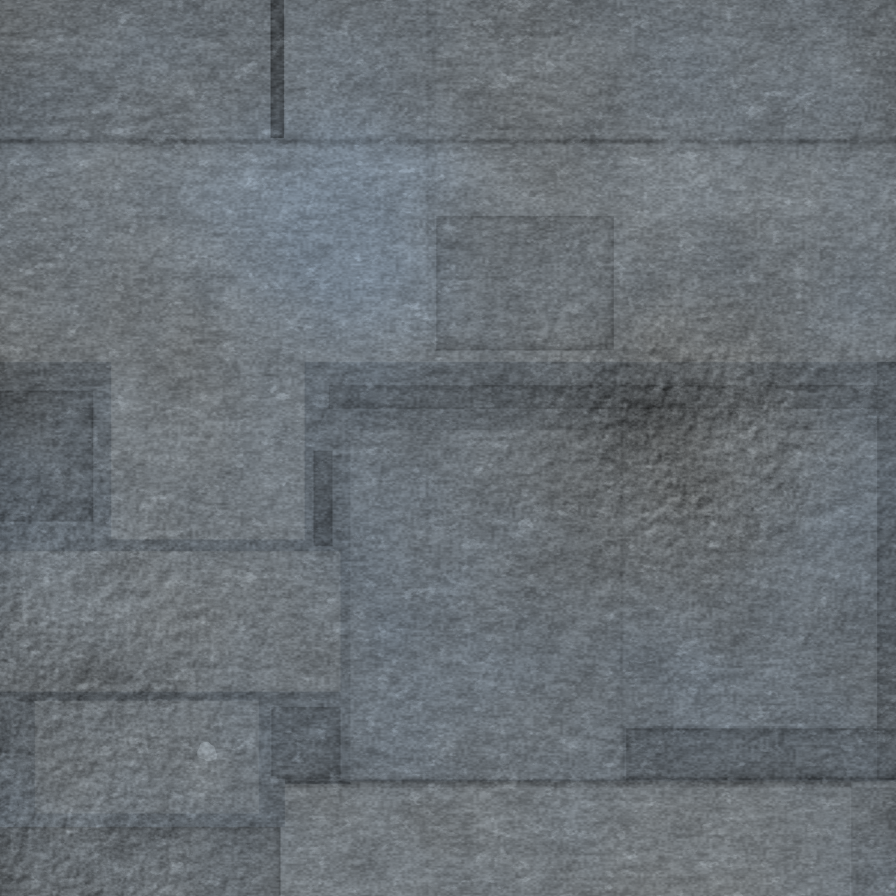
This background is drawn by a WebGL 2 fragment shader. Its source:

```glsl
#version 300 es
precision highp float;
uniform vec2 u_resolution;
out vec4 fragColor;

float hash(vec2 p) {
  vec3 q = fract(vec3(p.xyx) * 0.1031);
  q += dot(q, q.yzx + 33.33);
  return fract((q.x + q.y) * q.z);
}

float noise(vec2 p) {
  vec2 i = floor(p), f = fract(p);
  f = f * f * (3.0 - 2.0 * f);
  return mix(mix(hash(i), hash(i + vec2(1, 0)), f.x),
             mix(hash(i + vec2(0, 1)), hash(i + vec2(1, 1)), f.x), f.y);
}

float fbm(vec2 p) {
  float sum = 0.0, amp = 0.5;
  for (int i = 0; i < 5; i++) {
    sum += amp * noise(p);
    p = mat2(1.6, 1.2, -1.2, 1.6) * p + 7.3;
    amp *= 0.55;
  }
  return sum / 1.06;
}

// Signed distance to a rectangle given as left, top, right, bottom
float box(vec2 p, float l, float t, float r, float b) {
  vec2 d = max(vec2(l, t) - p, p - vec2(r, b));
  return max(d.x, d.y);
}

float fill(float d) {
  float soft = max(0.001, 0.6 / u_resolution.y);
  return smoothstep(soft, -soft, d);
}

// Recess that is darkest along its rim
float inset(float d, float depth, float rim) {
  return fill(d) * (depth + rim * (0.6 * exp(min(d, 0.0) / 0.003) + 0.6 * exp(min(d, 0.0) / 0.014)));
}

float seam(float d, float width) {
  return exp(-d * d / (width * width));
}

float blob(vec2 p, vec2 center, vec2 size) {
  vec2 q = (p - center) / size;
  return exp(-dot(q, q));
}

void main() {
  // Top-down coordinates over the canvas
  vec2 p = gl_FragCoord.xy / u_resolution;
  p.y = 1.0 - p.y;
  float cloud = fbm(p * 5.0 + 3.0) - 0.5;
  float mottle = fbm(p * 22.0 + 11.0) - 0.5;
  vec2 w = p + 0.05 * vec2(cloud, mottle);

  // Upper wall
  float v = 0.472 - 0.025 * fill(p.y - 0.157) - 0.02 * fill(p.y - 0.042);
  v -= 0.10 * seam(p.y - 0.158, 0.003) + 0.02 * seam(p.y - 0.163, 0.008);
  v -= inset(box(p, 0.302, -0.1, 0.317, 0.154), 0.12, 0.05);
  v -= inset(box(p, 0.487, 0.241, 0.685, 0.391), 0.02, 0.07);
  v -= 0.018 * fill(box(p, 0.477, -0.1, 0.487, 0.404));

  // Sunken ground joined from bands, with raised plates cut out
  float ground = max(fill(box(p, 0.340, 0.404, 1.1, 0.615)), fill(box(p, 0.380, 0.60, 1.1, 0.872)));
  ground = max(ground, fill(box(p, -0.1, 0.404, 0.124, 0.615)));
  ground = max(ground, fill(box(p, -0.1, 0.602, 0.345, 0.615)));
  ground = max(ground, fill(box(p, -0.1, 0.772, 0.391, 0.875)));
  ground = max(ground, fill(box(p, -0.1, 0.87, 0.318, 0.923)));
  float plate = max(fill(box(p, 0.391, 0.480, 0.695, 0.870)),
                    fill(box(p, 0.690, 0.480, 0.979, 0.810)));
  float label = fill(box(p, 0.039, 0.782, 0.289, 0.908));
  ground *= 1.0 - 0.6 * plate - 0.75 * label;
  v -= 0.068 * ground;

  // Recesses in the frame
  v -= inset(box(p, 0.367, 0.430, 0.979, 0.456), 0.008, 0.055);
  v -= inset(box(p, 0.350, 0.503, 0.371, 0.609), 0.025, 0.06);
  v -= inset(box(p, 0.699, 0.813, 1.1, 0.870), 0.005, 0.07);
  v -= inset(box(p, 0.979, 0.404, 1.1, 0.870), 0.0, 0.05);
  v -= inset(box(p, -0.1, 0.436, 0.104, 0.582), 0.01, 0.07);
  v -= inset(box(p, 0.303, 0.789, 0.380, 0.869), 0.005, 0.07);
  v -= inset(box(p, -0.1, 0.923, 0.313, 1.1), 0.055, 0.07);

  // Lower plates and their joints
  v -= 0.016 * fill(box(p, -0.1, 0.615, 0.380, 0.772));
  v -= 0.05 * fill(p.x - 0.38) * (seam(p.y - 0.776, 0.005) + 0.5 * seam(p.y - 0.615, 0.002));
  v -= 0.08 * fill(0.318 - p.x) * seam(p.y - 0.872, 0.004);
  v -= 0.05 * fill(box(p, 0.950, 0.879, 1.1, 1.1));
  v -= 0.05 * fill(box(p, 0.318, 0.872, 0.950, 0.879));
  v -= 0.035 * fill(0.391 - p.x) * seam(p.x - 0.694, 0.002) * fill(0.48 - p.y) * fill(p.y - 0.87);
  v -= 0.02 * seam(p.x - 0.477, 0.002) * fill(p.y - 0.61);
  v -= 0.015 * seam(p.x - 0.212, 0.0015) * fill(0.39 - p.y);

  // Weathering stains and pale patches
  float rust = blob(w, vec2(0.78, 0.50), vec2(0.16, 0.13));
  float blue = blob(w, vec2(0.37, 0.26), vec2(0.17, 0.13));
  v += 0.03 * blue - 0.03 * rust;
  v += 0.03 * blob(w, vec2(0.75, 0.20), vec2(0.20, 0.05));
  v -= 0.045 * blob(w, vec2(0.84, 0.32), vec2(0.11, 0.06));
  v -= 0.05 * blob(w, vec2(0.72, 0.46), vec2(0.08, 0.08));
  v -= 0.05 * blob(w, vec2(0.11, 0.75), vec2(0.09, 0.025));
  v -= 0.03 * blob(w, vec2(0.03, 0.10), vec2(0.09, 0.05));
  v -= 0.04 * exp(-p.x / 0.025) + 0.03 * exp((p.x - 1.0) / 0.02);
  v += 0.10 * fill(length((w - vec2(0.231, 0.844)) * vec2(1.1, 0.9)) - 0.012 - 0.012 * mottle);
  v += 0.06 * cloud + 0.10 * mottle;

  // Embossed stone, brushed streaks and grain
  float rough = clamp(0.4 + rust + 0.6 * smoothstep(0.4, 0.7, p.y) * smoothstep(0.4, 0.1, p.x), 0.0, 1.2);
  float relief = fbm(p * 85.0) - fbm(p * 85.0 + vec2(0.25, 0.32));
  float streak = fbm(p * vec2(50.0, 210.0) + 5.0) - 0.5;
  v += 0.27 * rough * relief + 0.13 * (1.2 - 0.5 * rough) * streak;
  v += 0.10 * (noise(p * vec2(300.0, 430.0)) - 0.5);
  v += 0.07 * smoothstep(0.62, 0.80, fbm(p * vec2(75.0, 115.0) + 19.0));

  // Slate tint shifting between warm gray and blue
  float cool = clamp(0.48 + 0.5 * blue - 0.4 * rust + 0.8 * cloud - 0.2 * rough + 0.25 * ground + 0.1 * plate, 0.0, 1.0);
  vec3 tint = mix(vec3(0.97, 0.995, 1.0), vec3(0.89, 0.985, 1.08), cool);
  fragColor = vec4(clamp(v * tint, 0.0, 1.0), 1.0);
}
```
